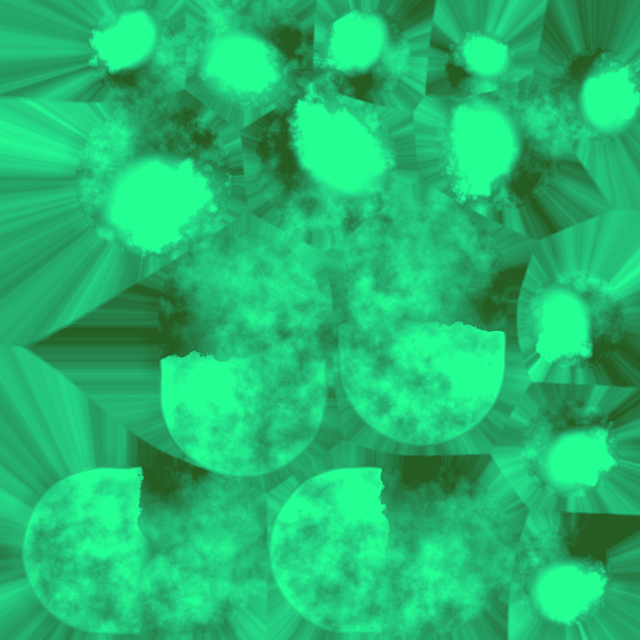
Write a Shadertoy shader that draws this background.

```glsl
// Painted green islands (round balls and two-part capsules) on a split plane.
// Each point belongs to its nearest island; outside the island its rim tone
// is stretched outward, which turns the cloudy grain into radial streaks.

struct Island { vec2 centre, axis, side; float radius, halfLen, seed; };

float hash(vec2 p) {
    vec3 a = fract(p.xyx * 0.1031);
    a += dot(a, a.yzx + 33.33);
    return fract((a.x + a.y) * a.z);
}

float valueNoise(vec2 p) {
    vec2 i = floor(p), f = fract(p);
    f = f * f * (3.0 - 2.0 * f);
    return mix(mix(hash(i), hash(i + vec2(1, 0)), f.x),
               mix(hash(i + vec2(0, 1)), hash(i + vec2(1, 1)), f.x), f.y);
}

// Layered noise centred on zero
float cloud(vec2 p) {
    float sum = 0.0, amp = 0.5;
    for (int i = 0; i < 5; i++) {
        sum += amp * (valueNoise(p) - 0.5);
        p = mat2(1.6, 1.2, -1.2, 1.6) * p + 7.3;
        amp *= 0.6;
    }
    return sum;
}

float glow(vec2 p, vec2 centre, float tightness) {
    vec2 d = p - centre;
    return exp(-tightness * dot(d, d));
}

// Capsules fill the lower middle; balls form a row, a column and the top edge
Island makeIsland(int k) {
    Island s;
    s.seed = float(k) + 1.0;
    s.halfLen = 0.0;
    float turn = 6.2832 * hash(vec2(s.seed, 4.7));
    s.axis = vec2(cos(turn), sin(turn));
    s.side = vec2(-s.axis.y, s.axis.x);
    if (k < 4) {
        float j = float(k % 2);
        bool upright = k > 1;
        s.centre = upright ? vec2(0.38 + 0.28 * j, 0.445 + 0.05 * j)
                           : vec2(0.225 + 0.385 * j, 0.14);
        s.axis = upright ? vec2(0, 1) : vec2(1, 0);
        s.side = upright ? vec2(2.0 * j - 1.0, 0) : vec2(0, 1);
        s.radius = 0.135;
        s.halfLen = 0.06;
    } else if (k < 7) {
        float j = float(k - 4);
        s.centre = vec2(0.24 + 0.27 * j, 0.72 + 0.025 * j);
        s.radius = 0.125 - 0.012 * j;
    } else if (k < 10) {
        float j = float(k - 7);
        s.centre = vec2(0.88 + 0.01 * j, 0.10 + 0.2 * j);
        s.radius = 0.08;
    } else {
        float j = float(k - 10);
        s.centre = vec2(0.21 + 0.18 * j, 0.92 - 0.07 * pow(j / 4.0, 4.0));
        s.radius = 0.075 + 0.018 * sin(1.6 * j);
    }
    return s;
}

vec2 toLocal(Island s, vec2 p) {
    return vec2(dot(p - s.centre, s.axis), dot(p - s.centre, s.side));
}

float islandDistance(Island s, vec2 p) {
    vec2 q = toLocal(s, p);
    q.x -= clamp(q.x, -s.halfLen, s.halfLen);
    return length(q) - s.radius;
}

// Lit half with a crisp straight edge beside a dull, shadowed half
float capsuleTone(vec2 u, float rim, float grain) {
    float dull = 0.67 + 0.2 * glow(u, vec2(0.65, -0.1), 2.5)
               - 0.34 * glow(u, vec2(0.25, 0.9), 4.0);
    float lit = 0.75 + 0.27 * glow(u, vec2(-0.4, 0.5), 2.2)
              + 0.1 * smoothstep(0.75, 0.93, rim);
    float half_ = 1.0 - smoothstep(-0.025, 0.025, u.x + 0.08 * u.y * u.y);
    float inside = 1.0 - smoothstep(0.93, 0.98, rim + 0.06 * grain);
    return mix(dull, lit, half_ * inside) + 0.55 * grain;
}

// Saturated blob with a ragged outline, a dark patch and a softer glow
float ballTone(vec2 u, float grain) {
    float tone = 0.67 - 0.3 * glow(u, vec2(-0.35, 0.5), 3.0)
               + 0.14 * glow(u, vec2(-0.6, -0.45), 4.0) + 0.75 * grain;
    float reach = length((u - vec2(0.28, 0.0)) * vec2(1.0, 0.8)) + 0.5 * grain;
    return mix(1.03, tone, smoothstep(0.40, 0.66, reach));
}

float islandTone(Island s, vec2 p) {
    vec2 q = toLocal(s, p);
    vec2 core = vec2(clamp(q.x, -s.halfLen, s.halfLen), 0.0);
    vec2 ray = q - core;
    float len = max(length(ray), 1e-4);
    vec2 edge = core + ray * s.radius / len;
    vec2 m = len > s.radius ? edge : q;
    float grain = cloud(m * 32.0 + s.seed * 17.0);
    vec2 u = m / s.radius + 0.3 * grain;
    float tone = s.halfLen > 0.0
               ? capsuleTone(u, min(len / s.radius, 1.0), grain) : ballTone(u, grain);
    float streak = 0.28 * cloud(edge * 14.0 + s.seed * 5.0) + 0.15 * cloud(edge * 75.0);
    return tone + streak * smoothstep(0.0, 0.03, len - s.radius);
}

vec3 greenRamp(float v) {
    v = clamp(v, 0.36, 1.0);
    float t = (v - 0.44) / 0.54;
    return vec3(0.14, v, 0.22 + 0.57 * t - 0.22 * t * t);
}

void mainImage(out vec4 fragColor, in vec2 fragCoord) {
    vec2 p = fragCoord / iResolution.xy;
    float d1 = 9.0, d2 = 9.0;
    int first = 0, second = 0;
    for (int k = 0; k < 15; k++) {
        float d = islandDistance(makeIsland(k), p);
        if (d < d1) { d2 = d1; second = first; d1 = d; first = k; }
        else if (d < d2) { d2 = d; second = k; }
    }
    // Blend the two nearest islands across the thin border
    float own = 0.5 + 0.5 * smoothstep(0.0, 0.004, d2 - d1);
    float tone = mix(islandTone(makeIsland(second), p), islandTone(makeIsland(first), p), own);
    fragColor = vec4(greenRamp(tone), 1.0);
}
```
